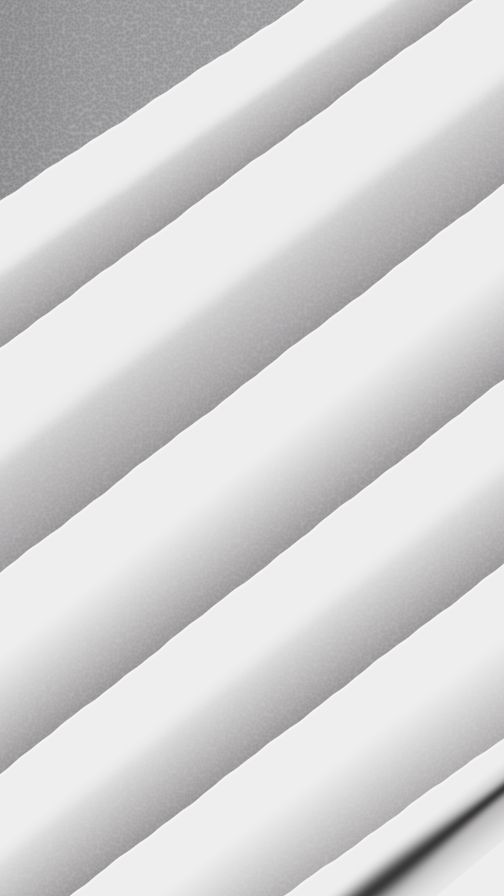
Give the GLSL for this background, as a WebGL 1 fragment shader.

```glsl
precision highp float;
// Overlapping diagonal white paper folds with soft shadows and a grey felt corner.

uniform vec2 u_resolution;

const vec3 WHITE = vec3(0.935, 0.935, 0.936);
const vec3 SHADOW = vec3(0.615, 0.605, 0.612);
const vec3 FELT = vec3(0.625, 0.622, 0.632);
const vec3 SLIT = vec3(0.17, 0.165, 0.165);

vec2 hash2(vec2 p) {
  vec2 q = vec2(dot(p, vec2(127.1, 311.7)), dot(p, vec2(269.5, 183.3)));
  return fract(sin(q) * 43758.55);
}

// Distance to the nearest scattered cell point
float cellular(vec2 p) {
  vec2 cell = floor(p);
  float nearest = 2.0;
  for (int j = -1; j <= 1; j++) {
    for (int i = -1; i <= 1; i++) {
      vec2 c = cell + vec2(float(i), float(j));
      nearest = min(nearest, length(c + hash2(c) - p));
    }
  }
  return nearest;
}

// Depth below the top of the canvas of fold edge k, at x across
float foldEdge(float k, float x) {
  float left = 0.388 + k * (0.265 - 0.0137 * k);
  float right = -0.026 + k * (0.237 - 0.0062 * k);
  if (k < 0.0) {
    left = 0.224;
    right = -0.145;
  }
  return mix(left, right, x);
}

// Small unevenness of a cut paper edge
float raggedness(float x, float k) {
  return 0.0007 * sin(x * 23.0 + k * 4.1) + 0.0005 * sin(x * 61.0 + k * 7.3)
       + 0.0003 * sin(x * 147.0 + k * 2.7);
}

// Shading across a fold: t is 0 at its lit edge and 1 at its shaded edge
vec3 foldColor(float t, float crease, float depth) {
  float ramp = pow(clamp((t - 0.4) / 0.6, 0.0, 1.0), 1.25);
  float ridge = crease * smoothstep(0.46, 0.56, t) * (1.0 - smoothstep(0.6, 1.0, t));
  return mix(WHITE, SHADOW, ramp * depth + 0.17 * ridge);
}

// Dark slit and the grey curl under it; d is depth below the slit
vec3 addSlit(vec3 color, float d, float x, float aa) {
  float curl = smoothstep(-0.003, 0.003, d);
  vec3 curlColor = mix(SHADOW, WHITE, 0.3 + 0.6 * smoothstep(0.0, 0.06, d));
  color = mix(color, SHADOW, 0.45 * smoothstep(-0.035, -0.004, d));
  color = mix(color, curlColor, curl);
  float width = mix(0.016, 0.008, smoothstep(0.75, 1.0, x));
  color = mix(color, SLIT, 0.9 * exp(-d * d / (width * width)));
  return mix(color, WHITE, smoothstep(-aa, aa, d - mix(0.085, 0.057, x)));
}

void main() {
  vec2 uv = gl_FragCoord.xy / u_resolution;
  float x = uv.x;
  float depth = 1.0 - uv.y;
  float aa = 1.0 / u_resolution.y;
  vec2 p = vec2(x, uv.y * 1.778);
  float grain = cellular(p * 150.0) - 0.5;
  float fibre = cellular(p * vec2(62.0, 75.0)) - 0.5;

  // Felt corner
  vec3 color = FELT + 0.1 * grain + 0.03 * fibre;
  color += 0.05 * (x - 0.25) - 0.03 * smoothstep(0.2, 0.0, x);

  // Folds, each laid over the shaded end of the one above
  for (int i = -1; i <= 4; i++) {
    float k = float(i);
    float top = foldEdge(k, x) + raggedness(x, k);
    float bottom = foldEdge(k + 1.0, x);
    float t = (depth - top) / (bottom - top);
    float evenFold = 1.0 - mod(k, 2.0);
    float crease = max(step(k, 0.0), 0.4 * evenFold);
    float shade = 1.0 - 0.25 * step(2.5, k);
    vec3 paper = foldColor(t, crease, shade);
    paper += (0.06 * grain + 0.02 * fibre) * (WHITE - paper) * 3.0;

    // Lit rim
    float rim = 1.0 - smoothstep(0.0, 0.005, depth - top);
    paper += 0.03 * rim;
    color = mix(color, paper, smoothstep(-aa, aa, depth - top));
  }

  float slitDepth = depth - mix(1.318, 0.88, x);
  color = addSlit(color, slitDepth, x, aa);
  gl_FragColor = vec4(clamp(color, 0.0, 1.0), 1.0);
}
```
